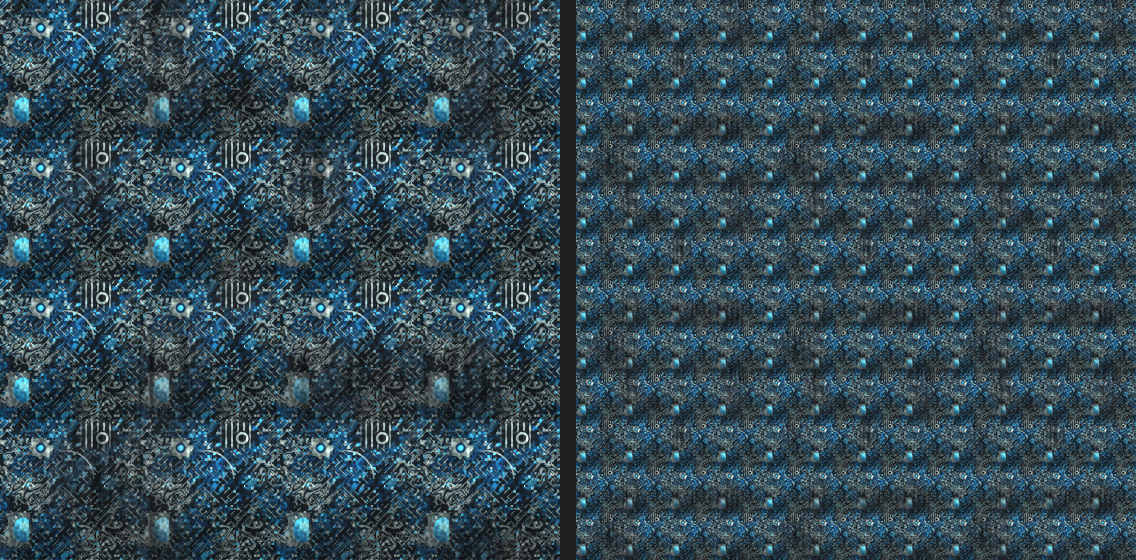
Left, the tile; right, the same tile 3 across and 3 down.
Give the GLSL for this pattern, as a Shadertoy shader.

```glsl
// Four by four repeats of a dense mosaic of blue discs, grey circuit traces and
// diagonal ribs, from wrapping noise and cell loops with a few fixed fittings.
// A slower noise across the canvas fades and streaks each repeat differently.

const vec3 INK = vec3(.085, .105, .12), NAVY = vec3(.085, .22, .36), SLATE = vec3(.28, .34, .35);
const vec3 TEAL = vec3(.11, .4, .57), STONE = vec3(.58, .645, .62), CYAN = vec3(.24, .69, .83);

float hash(vec2 c) {
    vec3 q = fract(c.xyx * .1031);
    q += dot(q, q.yzx + 33.33);
    return fract((q.x + q.y) * q.z);
}

// Value noise with n cells per unit, wrapping at every unit
float noise(vec2 p, vec2 n) {
    p *= n;
    vec2 i = floor(p) + .5, f = fract(p), s = n * 3.7;
    f = f * f * (3. - 2. * f);
    return mix(mix(hash(mod(i, n) + s), hash(mod(i + vec2(1, 0), n) + s), f.x),
               mix(hash(mod(i + vec2(0, 1), n) + s), hash(mod(i + 1., n) + s), f.x), f.y);
}

// Shortest wrapped offset from (x, y) to p
vec2 from(vec2 p, float x, float y) { return fract(p - vec2(x, y) + .5) - .5; }

float spot(vec2 p, float x, float y, float r) {
    vec2 d = from(p, x, y) / r;
    return exp(-dot(d, d));
}

float fill(float d, float px) { return smoothstep(.7 * px, -.7 * px, d); }

// Jittered discs, n cells per unit, shaded from the upper left
vec3 addDiscs(vec3 col, vec2 p, float n, float chance, float px) {
    for (int k = 0; k < 9; k++) {
        vec2 c = floor(p * n) + vec2(k % 3, k / 3) - 1., id = mod(c + .5, n) + n;
        vec2 o = p * n - c - .2 - .6 * vec2(hash(id), hash(id + 9.3));
        float r = .25 + .4 * hash(id + 2.7), light = dot(o, vec2(-.5, .6)) / r;
        vec3 tint = mix(NAVY, hash(id + 5.1) < .3 ? CYAN : TEAL, clamp(.6 + .7 * light, 0., 1.));
        float on = smoothstep(-.08, .08, chance - hash(id + 7.9));
        col = mix(col, tint, .85 * on * fill(length(o) - r, px * n));
        col = mix(col, INK, .45 * on * fill(abs(length(o) - r) - .05, px * n));
    }
    return col;
}

void mainImage(out vec4 fragColor, in vec2 fragCoord) {
    vec2 uv = fragCoord / iResolution.xy, p = fract(uv * 4.);
    float px = 4. / iResolution.y;
    vec2 q = p + .05 * (vec2(noise(p, vec2(7)), noise(p, vec2(9))) - .5);
    vec2 diag = vec2(q.x + q.y, q.x - q.y);

    // Blue and grey neighbourhoods
    float blue = .55 * noise(q, vec2(5)) + .45 * spot(p, .5, .6, .17) + .35 * spot(p, .37, .14, .17)
        + .45 * spot(p, .12, .92, .17) + .4 * spot(p, .78, .7, .12) - .4 * spot(p, .69, .89, .12);
    float grey = .55 * noise(p, vec2(6)) + .45 * spot(p, .63, .2, .13) + .4 * spot(p, .92, .6, .12)
        + .4 * spot(p, .27, .4, .1) - .4 * spot(p, .4, .13, .16) - .4 * spot(p, .5, .6, .15);
    float grain = .5 * noise(q, vec2(26)) + .5 * noise(p, vec2(53));
    vec3 rock = mix(SLATE, STONE, grain * 1.4);

    // Mottled ground and discs
    vec3 col = mix(INK, NAVY, smoothstep(.1, .45, blue + .9 * (grain - .5)));
    col = mix(col, TEAL, .85 * smoothstep(.56, .78, grain + .3 * (blue - .4)));
    col = addDiscs(col, q, 8., .1 + .6 * blue, px);
    col = addDiscs(col, q, 19., .05 + .55 * blue, px);

    // Diagonal ribs with ladder rungs, and a striped patch
    float rib = noise(diag, vec2(6, 31)), rung = .75 + .25 * sin(226.195 * diag.x);
    col = mix(col, INK, .9 * smoothstep(.4, .26, rib));
    col = mix(col, rock * rung, smoothstep(.58, .7, rib) * smoothstep(.2, .42, grey));
    float stripes = smoothstep(.4, .9, sin(106.814 * diag.y));
    col = mix(col, mix(INK, TEAL, stripes), .75 * spot(p, .87, .24, .12));

    // Slanting contour traces in the grey neighbourhoods
    float level = 4. * noise(diag, vec2(9, 15)) + 1.5 * noise(p, vec2(19));
    float edge = abs(fract(level) - .5), soft = fwidth(level);
    float area = smoothstep(.3, .5, grey + .5 * (grain - .5));
    col = mix(col, INK, .8 * area * smoothstep(.26, .36, edge));
    col = mix(col, rock, .9 * area * smoothstep(.16 + soft, .16 - .5 * soft, edge));

    // Broken circuit of straight diagonal links
    vec2 link = floor(p * 20.), g = fract(p * 20.) - .5;
    g.x *= sign(hash(link + 31.) - .5);
    float wire = abs(abs(g.x + g.y) - .5) * .7071, joined = step(.45, hash(link + 47.));
    col = mix(col, INK, .7 * joined * fill(wire - .19, px * 20.));
    col = mix(col, blue > .5 ? mix(TEAL, STONE, grain) : rock, .85 * joined * fill(wire - .085, px * 20.));

    // Small square chips, brightest in one cluster
    vec2 f = abs(fract(p * 48.) - .5);
    float h = hash(floor(p * 48.) + 71.), glow = spot(p, .76, .53, .09);
    vec3 chip = h > .96 - .1 * glow ? mix(CYAN, vec3(.85, .97, .97), glow) : h > .91 ? STONE : INK;
    float lit = step(.91 - .12 * glow, h) + step(h, .2);
    col = mix(col, chip, .8 * lit * fill(max(f.x, f.y) - .42, px * 48.));

    // Upright bars with a ring
    vec2 o = from(p, .69, .89);
    float box = smoothstep(.13, .09, abs(o.x)) * smoothstep(.11, .07, abs(o.y));
    col = mix(col, mix(INK, rock, smoothstep(.2, .8, sin(o.x * 150.))), .8 * box);
    float r = length(from(p, .73, .87));
    col = mix(col, INK, .9 * fill(r - .055, px));
    col = mix(col, rock, fill(abs(r - .036) - .009, px));

    // Dome rim
    o = from(p, .47, .58);
    float rim = fill(abs(length(o) - .2) - .006, px) * smoothstep(.02, .14, o.x + .5 * o.y);
    col = mix(col, STONE, .75 * rim * step(0., o.y));

    // Scalloped rosette with a glowing core
    o = from(p, .29, .8);
    r = length(o);
    col = mix(col, rock * 1.1, fill(r - .06 - .008 * cos(8. * atan(o.y, o.x)) - .03 * grain, px));
    col = mix(col, NAVY, fill(r - .036, px));
    col = mix(col, CYAN * 1.2, fill(r - .021, px));

    // Cut orb beside a ragged pillar
    o = from(p, .165, .215);
    col = mix(col, rock, .6 * fill(max(abs(o.x + .04) - .12, abs(o.y) - .16) + .08 * grain, px));
    vec3 orb = mix(TEAL, CYAN * 1.1, smoothstep(-.09, .03, o.y + .5 * o.x + .12 * (grain - .5)));
    orb = mix(orb, vec3(.6, .95, .95), spot(o, .01, .03, .035));
    col = mix(col, orb, fill(max(length(o * vec2(1, .78)) - .07, o.x - .042), px));

    // Darker foot, broad light and fine sparkle
    col *= mix(.8, 1.16, smoothstep(.01, .025, p.y) * smoothstep(0., .8, p.y) + smoothstep(.01, 0., p.y));
    col *= (.82 + .42 * noise(p, vec2(4))) * (.72 + .6 * noise(p, vec2(61)));

    // Uneven fading with upright scratches
    float wear = smoothstep(.52, .9, noise(uv, vec2(7, 6)));
    float scratch = smoothstep(.5, .85, noise(uv, vec2(96, 6)));
    vec3 faded = mix(vec3(dot(col, vec3(.3, .5, .2))), vec3(.14, .17, .18), .35);
    fragColor = vec4(mix(col, faded, .55 * wear) * (1. - .35 * scratch * wear), 1);
}
```
